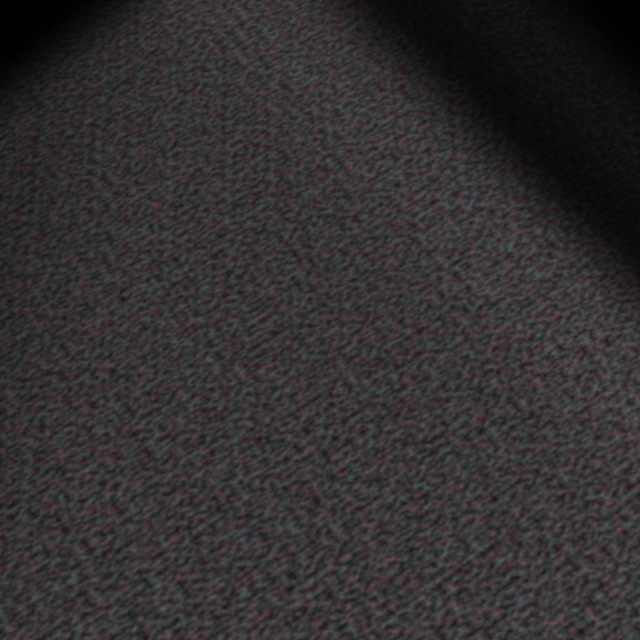
Write a WebGL 1 fragment shader that draws this texture.

```glsl
precision highp float;

uniform vec2 u_resolution;

// Cloth colours
const vec3 WOOL_COLOR = vec3(0.212, 0.206, 0.211);
const vec3 COOL_COLOR = vec3(0.200, 0.228, 0.236);
const vec3 RED_COLOR = vec3(0.268, 0.163, 0.182);

// Weave
const float FIBRE_ANGLE = 0.62;
const vec2 FIBRE_FREQ = vec2(66.0, 112.0);
const vec2 FUZZ_FREQ = vec2(125.0, 165.0);
const vec2 TINT_FREQ = vec2(58.0, 84.0);
const float FIBRE_CONTRAST = 0.50;
const float FUZZ_CONTRAST = 0.24;
const float MOTTLE_CONTRAST = 0.12;
const float RECEDE = 0.28;

// Red flecks
const vec2 FLECK_GRID = vec2(34.0, 42.0);
const vec2 FLECK_RADIUS = vec2(0.36, 0.25);
const float FLECK_STRENGTH = 0.95;

// Light
const float SHADOW_START = 1.45;
const float SHADOW_END = 1.62;
const float SHADOW_LEVEL = 0.20;
const float BOUNCE_LEVEL = 0.13;
const float RIDGE_GAIN = 0.12;
const float LEFT_LEVEL = 0.70;

vec2 hash2(vec2 p) {
  p = vec2(dot(p, vec2(127.1, 311.7)), dot(p, vec2(269.5, 183.3)));
  return fract(sin(p) * 43758.5);
}

float gradientDot(vec2 cell, vec2 offset) {
  float angle = 6.28318 * hash2(cell).x;
  return dot(vec2(cos(angle), sin(angle)), offset);
}

float gradientNoise(vec2 p) {
  vec2 i = floor(p);
  vec2 f = fract(p);
  vec2 u = f * f * f * (f * (f * 6.0 - 15.0) + 10.0);
  vec2 e = vec2(0.0, 1.0);
  float low = mix(gradientDot(i, f), gradientDot(i + e.yx, f - e.yx), u.x);
  float high = mix(gradientDot(i + e.xy, f - e.xy), gradientDot(i + e.yy, f - e.yy), u.x);
  return 1.4 * mix(low, high, u.y);
}

vec2 rotate(vec2 p, float angle) {
  float c = cos(angle);
  float s = sin(angle);
  return vec2(c * p.x + s * p.y, c * p.y - s * p.x);
}

// Soft slanted spots, one jittered into each grid cell
float redFlecks(vec2 p) {
  vec2 cell = floor(p);
  float amount = 0.0;
  for (int y = -1; y <= 1; y++) {
    for (int x = -1; x <= 1; x++) {
      vec2 id = cell + vec2(float(x), float(y));
      vec2 jitter = hash2(id);
      vec2 d = rotate(p - id - 0.15 - 0.7 * jitter, 0.35) / FLECK_RADIUS;
      float strength = 0.3 + 0.7 * hash2(id + 37.0).y;
      amount = max(amount, strength * exp(-dot(d, d)));
    }
  }
  return amount;
}

// Broad light with a fold shadow at upper right and dark upper corners
float foldLight(vec2 uv) {
  float across = uv.x + uv.y + 0.012 * gradientNoise(uv * 4.0);
  float light = 0.95 + 0.10 * uv.x * (1.0 - uv.y) + 0.06 * (1.0 - uv.y);
  light *= mix(LEFT_LEVEL, 1.0, smoothstep(0.0, 0.36, uv.x + 0.3 * (1.0 - uv.y)));
  float ridge = (across - 1.36) / 0.12;
  light *= 1.0 + RIDGE_GAIN * exp(-ridge * ridge);
  light *= mix(1.0, SHADOW_LEVEL, smoothstep(SHADOW_START, SHADOW_END, across));
  light += BOUNCE_LEVEL * smoothstep(1.62, 1.76, across);
  light *= 1.0 - smoothstep(1.78, 1.95, across);
  light *= smoothstep(-0.03, 0.17, uv.x - 1.3 * (uv.y - 0.9));
  return light;
}

void main() {
  vec2 uv = gl_FragCoord.xy / u_resolution;

  // The weave grows finer toward the top
  vec2 cloth = vec2(uv.x - 0.5, uv.y) * (1.0 + RECEDE * uv.y);
  vec2 along = rotate(cloth, FIBRE_ANGLE);

  float fibre = gradientNoise(along * FIBRE_FREQ);
  float fuzz = gradientNoise(along * FUZZ_FREQ + 19.0);
  float mottle = gradientNoise(along * vec2(22.0, 34.0) + 7.0);
  float tint = gradientNoise(along * TINT_FREQ + 51.0);

  // Cool and red threads over the wool
  vec3 color = mix(WOOL_COLOR, COOL_COLOR, smoothstep(0.05, 0.5, tint));
  float red = redFlecks(cloth * FLECK_GRID + 0.25 * vec2(fibre, tint));
  red *= clamp(0.85 + 0.6 * fuzz, 0.0, 1.0);
  color = mix(color, RED_COLOR, FLECK_STRENGTH * red);

  float relief = 1.0 + FIBRE_CONTRAST * fibre + FUZZ_CONTRAST * fuzz + MOTTLE_CONTRAST * mottle;
  relief = mix(relief, 1.0, 0.25 * uv.y);
  gl_FragColor = vec4(color * relief * foldLight(uv), 1.0);
}
```
